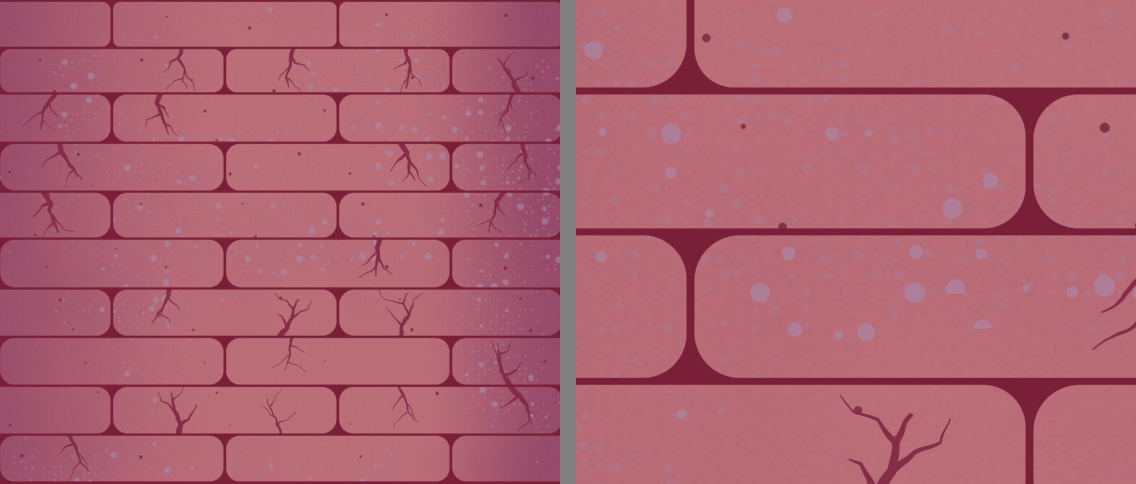
Left: the whole. Right: its middle third, enlarged.
A Shadertoy shader for this pattern:

```glsl
// Cracked, speckled rose brick wall with rounded bricks in running bond
float hash(vec2 p) {
    return fract(sin(dot(p, vec2(127.1, 311.7))) * 43758.5453);
}

float noise(vec2 p) {
    vec2 i = floor(p), f = fract(p);
    f = f * f * (3.0 - 2.0 * f);
    return mix(mix(hash(i), hash(i + vec2(1, 0)), f.x),
               mix(hash(i + vec2(0, 1)), hash(i + vec2(1, 1)), f.x), f.y);
}

float roundedBox(vec2 p, vec2 halfSize, float radius) {
    vec2 q = abs(p) - halfSize + radius;
    return length(max(q, 0.0)) + min(max(q.x, q.y), 0.0) - radius;
}

// Segment whose half width runs from wa to wb
float taperedLine(vec2 p, vec2 a, vec2 b, float wa, float wb) {
    vec2 pa = p - a, ba = b - a;
    float h = clamp(dot(pa, ba) / dot(ba, ba), 0.0, 1.0);
    return length(pa - ba * h) - mix(wa, wb, h);
}

// Jagged trunk growing along +y, with thin side branches
float crack(vec2 p, vec2 seed) {
    vec2 trunk[5];
    trunk[0] = vec2(0);
    float lean = (hash(seed + 3.1) - 0.5) * 0.26;
    float girth = mix(0.035, 0.07, hash(seed + 5.7));
    float d = 1e3;
    for (int k = 0; k < 4; k++) {
        float t = float(k);
        trunk[k + 1] = trunk[k] + vec2(lean + (hash(seed + t * 1.37) - 0.5) * 0.2, 0.21);
        d = min(d, taperedLine(p, trunk[k], trunk[k + 1],
                               girth * (1.0 - 0.21 * t), girth * (0.79 - 0.21 * t)));
    }
    float side = lean > 0.0 ? -1.0 : 1.0;
    for (int b = 1; b < 4; b++) {
        vec2 a = trunk[b];
        float w = girth * (0.75 - 0.13 * float(b));
        for (int k = 0; k < 3; k++) {
            vec2 s = seed + vec2(float(b) * 2.3, float(k) * 4.1);
            vec2 next = a + vec2(side * (0.02 + 0.17 * hash(s)), 0.03 + 0.16 * hash(s + 9.2));
            d = min(d, taperedLine(p, a, next, w, w * 0.55));
            a = next;
            w *= 0.55;
        }
        side = -side;
    }
    return d;
}

// One dot per grid cell, kept where the hash falls under the density
float speckles(vec2 p, float size, float density, float px) {
    vec2 id = floor(p / size);
    vec2 centre = mix(vec2(0.3), vec2(0.7), vec2(hash(id), hash(id + 17.3)));
    float radius = mix(0.08, 0.28, hash(id + 41.9));
    float d = (length(fract(p / size) - centre) - radius) * size;
    return step(hash(id + 71.3), density) * clamp(0.5 - d / (1.5 * px), 0.0, 1.0);
}

void mainImage(out vec4 fragColor, in vec2 fragCoord) {
    // Ten units tall, y measured down from the top
    float px = 10.0 / iResolution.y;
    vec2 p = vec2(fragCoord.x, iResolution.y - fragCoord.y) * px;
    float across = fragCoord.x / iResolution.x;

    // Slightly uneven courses
    float edges[11] = float[](0.015, 0.99, 1.93, 2.95, 3.96, 4.93, 5.96, 6.96, 7.97, 8.98, 9.97);
    int row = 0;
    for (int i = 1; i < 10; i++) if (p.y > edges[i]) row = i;
    float course = float(row);
    float rowHeight = edges[row + 1] - edges[row];
    float down = p.y - edges[row];

    // Bricks, every other course shifted by half
    float u = (p.x - 2.31) / 4.67 - 0.5 * mod(course, 2.0);
    vec2 brickId = vec2(floor(u), course);
    vec2 local = vec2((fract(u) - 0.5) * 4.67, down - 0.5 * rowHeight);
    float radius = min(0.14 + 0.07 * course, 0.27) + 0.05 * hash(brickId);
    float brick = roundedBox(local, vec2(2.308, 0.5 * rowHeight - 0.024), radius);

    // Rose centre fading to plum at the sides, with fine grain
    float light = smoothstep(-0.12, 0.42, across) * (1.0 - smoothstep(0.72, 1.0, across));
    light += (noise(p * 0.8) - 0.5) * 0.1 + (hash(brickId + 8.0) - 0.5) * 0.06;
    vec3 col = mix(vec3(0.59, 0.29, 0.41), vec3(0.73, 0.43, 0.47), clamp(light, 0.0, 1.0));
    col += (noise(p * 38.0) - 0.5) * 0.018;

    // Clustered lilac spatter and rare dark pits
    float cluster = smoothstep(0.45, 0.9, noise(p * 0.6 + 4.0));
    col = mix(col, vec3(0.67, 0.48, 0.60), 0.45 * speckles(p, 0.12, 0.55 * cluster, px));
    col = mix(col, vec3(0.66, 0.54, 0.67), 0.6 * speckles(p + 3.7, 0.27, 0.3 * cluster, px));
    col = mix(col, vec3(0.47, 0.13, 0.23), 0.8 * speckles(p + 9.1, 0.13, 0.003, px));

    // Cracks from the top or bottom edge of some half bricks
    vec2 cell = vec2(floor(u * 2.0), course);
    if (row > 0 && hash(cell + 2.6) < 0.44) {
        float start = (hash(cell + 6.4) - 0.5) * 0.6;
        float depth = hash(cell + 11.8) < 0.3 ? rowHeight - down : down;
        float scale = mix(0.8, 1.12, hash(cell + 14.2));
        vec2 q = vec2((fract(u * 2.0) - 0.5) * 2.335 - start, depth) / scale;
        q.x += (noise(p * 9.0) - 0.5) * 0.05;
        float d = crack(q, cell) * scale;
        col = mix(col, vec3(0.50, 0.15, 0.26), 0.9 * clamp(0.5 - d / (1.3 * px), 0.0, 1.0));
    }

    // Mortar
    col = mix(vec3(0.48, 0.12, 0.22), col, clamp(0.5 - brick / (1.3 * px), 0.0, 1.0));
    fragColor = vec4(col, 1.0);
}
```
